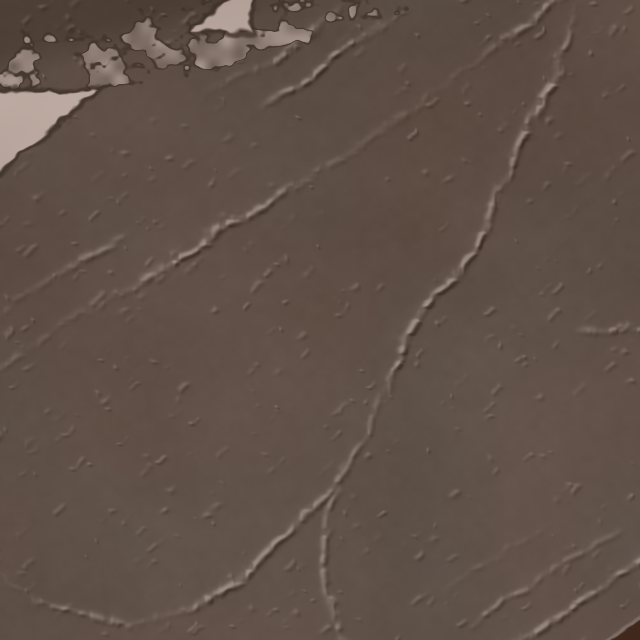
Write a WebGL 1 fragment shader that draws this texture.

```glsl
precision highp float;
// Brown-grey marble with thin diagonal veins, small pits and a pale broken seam at the upper left.
uniform vec2 u_resolution;

const vec3 STONE_DARK = vec3(0.345, 0.285, 0.248);
const vec3 STONE_LIGHT = vec3(0.392, 0.335, 0.300);
const vec3 SHADOW = vec3(0.235, 0.185, 0.150);
const vec3 VEIN = vec3(0.570, 0.510, 0.475);
const vec3 PALE = vec3(0.725, 0.655, 0.620);
const vec3 RUST = vec3(0.25, 0.16, 0.11);
const vec2 VEIN_DIR = vec2(0.842, 0.540);
const float VEIN_WIDTH = 0.0055;
const float PIT_CELLS = 38.0;
const float PIT_SHARE = 0.24;
const float RELIEF = 0.17;
const vec2 LIGHT_STEP = vec2(0.0035, -0.0040);

float hash(vec2 p) {
  return fract(sin(dot(p, vec2(127.1, 311.7))) * 43758.545);
}

float noise(vec2 p) {
  vec2 i = floor(p), f = fract(p);
  f = f * f * (3.0 - 2.0 * f);
  vec2 e = vec2(0.0, 1.0);
  return mix(mix(hash(i), hash(i + e.yx), f.x),
             mix(hash(i + e), hash(i + e.yy), f.x), f.y);
}

float layered(vec2 p) {
  return 0.55 * noise(p) + 0.3 * noise(p * 2.1 + 7.3) + 0.15 * noise(p * 4.3 + 2.9);
}

float span(float t, float a, float b) {
  return smoothstep(a - 0.025, a + 0.025, t) * (1.0 - smoothstep(b - 0.025, b + 0.025, t));
}

float line(float d) {
  float q = d / VEIN_WIDTH;
  return exp(-q * q) + 0.12 * exp(-0.12 * q * q);
}

// Height of the long curved crack above the bottom edge
float crackHeight(float x) {
  float bend = (x - 0.65) / 0.07;
  return 0.03 + 1.9 * (x - 0.19) * (x - 0.19) + 0.08 * exp(-bend * bend);
}

float veins(vec2 p) {
  vec2 w = p + 0.011 * (vec2(noise(p * 34.0), noise(p * 34.0 + 19.0)) - 0.5)
             + 0.016 * (vec2(noise(p * 9.0), noise(p * 9.0 + 41.0)) - 0.5);
  float t = dot(w, VEIN_DIR);
  float c = dot(w, vec2(-VEIN_DIR.y, VEIN_DIR.x));
  float v = line(c - 0.352 - 0.06 * (t - 0.75) * (t - 0.75)) * 0.9;
  // Short parallel veins above and below the main one
  for (int k = 0; k < 3; k++) {
    float i = float(k);
    float start = 0.27 + mod(0.53 * i, 0.6);
    v = max(v, 0.8 * line(c - 0.43 - 0.055 * i) * span(t, start, start + 0.23));
    v = max(v, (0.85 - 0.28 * i) * line(c + 0.44 - 0.065 * i) * span(t, 0.64, 1.0 - 0.1 * i));
  }
  // Curved crack, its lower branch and the spur at the right
  float slope = (crackHeight(w.x + 0.002) - crackHeight(w.x - 0.002)) / 0.004;
  float crack = (w.y - crackHeight(w.x)) / sqrt(1.0 + slope * slope);
  v = max(v, line(crack) * span(w.x, -0.1, 0.88));
  float branch = w.x - 0.512 - 1.2 * (w.y - 0.13) * (w.y - 0.13);
  v = max(v, 0.85 * line(branch) * span(w.y, -0.1, 0.28));
  return max(v, line(w.y - 0.48) * span(w.x, 0.92, 1.1));
}

// Sparse cellular specks, slightly stretched along the veins
float pits(vec2 p) {
  vec2 g = p * PIT_CELLS + 0.8 * noise(p * 70.0);
  vec2 cell = floor(g);
  float h = 0.0;
  for (int y = -1; y <= 1; y++) for (int x = -1; x <= 1; x++) {
    vec2 id = cell + vec2(float(x), float(y));
    vec2 d = g - id - vec2(hash(id + 3.1), hash(id + 8.7));
    d = vec2(dot(d, VEIN_DIR) * 0.6, dot(d, vec2(-VEIN_DIR.y, VEIN_DIR.x)));
    float size = mix(0.08, 0.19, hash(id + 5.3));
    float amount = step(1.0 - PIT_SHARE, hash(id)) * mix(0.1, 0.55, hash(id + 1.7));
    h = max(h, amount * exp(-dot(d, d) / (size * size)));
  }
  return h;
}

float surface(vec2 p) {
  float grain = smoothstep(0.25, 0.8, noise(p * 95.0));
  float patches = smoothstep(0.2, 0.75, noise(p * 8.0 + 13.0));
  return veins(p) * (0.2 + 0.8 * patches) * (0.35 + 0.75 * grain) + 0.7 * pits(p);
}

// Wedge pointing along +x; positive inside
float slab(vec2 q, float len) {
  return min(min(-q.y, (q.y - 0.83 * q.x) * 0.77), q.x + len);
}

void main() {
  vec2 p = gl_FragCoord.xy / u_resolution;

  // Cloudy ground with faint warm patches and fine grain
  float cloud = layered(p * 5.0) - 0.5;
  float tone = 0.5 + 0.5 * (0.5 - p.y) + 0.9 * cloud + 0.4 * (layered(p * 60.0) - 0.5);
  vec3 color = mix(STONE_DARK, STONE_LIGHT, tone);
  color += vec3(0.016, -0.004, -0.008) * (noise(p * 6.0 + 31.0) - 0.5);
  float seam = p.y - 0.855 - 0.26 * p.x;
  color = mix(color, SHADOW, 0.45 * smoothstep(0.0, 0.08, seam));

  // Veins and pits, lit from one side
  float height = surface(p);
  float relief = height - surface(p - LIGHT_STEP);
  color = mix(color, VEIN, clamp(height * 0.55, 0.0, 0.8));
  color += RELIEF * clamp(relief, -0.75, 0.6);

  // Broken seam: ragged fragments with dark rims
  float ragged = layered(p * vec2(27.0, 33.0) + 4.0);
  float bandWidth = mix(0.055, 0.026, smoothstep(0.0, 0.6, p.x));
  float reach = seam / bandWidth;
  float shard = ragged - 0.49 - 0.13 * reach * reach - 0.3 * smoothstep(0.55, 0.8, p.x);
  float rim = smoothstep(-0.07, -0.005, shard) * (1.0 - smoothstep(0.0, 0.04, shard));
  color = mix(color, SHADOW, 0.7 * rim);
  vec3 shardColor = mix(STONE_LIGHT, PALE, 0.15 + 0.65 * noise(p * 48.0 + 9.0));
  color = mix(color, shardColor, smoothstep(0.0, 0.05, shard));

  // Two smooth pale slabs inside the seam
  float wobble = 0.022 * (ragged - 0.5);
  float pale = max(slab(p - vec2(0.155, 0.86), 0.4), slab(vec2(0.295, 0.95) - p, 0.1)) + wobble;
  color = mix(color, SHADOW, 0.75 * smoothstep(-0.008, -0.001, pale));
  color = mix(color, PALE + 0.07 * cloud, smoothstep(0.0, 0.005, pale));

  // Rusty chipped corner
  float corner = p.x - 0.955 - 1.39 * p.y + wobble;
  color = mix(color, VEIN, 0.6 * smoothstep(-0.014, -0.005, corner));
  color = mix(color, RUST, smoothstep(-0.004, 0.003, corner));

  gl_FragColor = vec4(color, 1.0);
}
```
